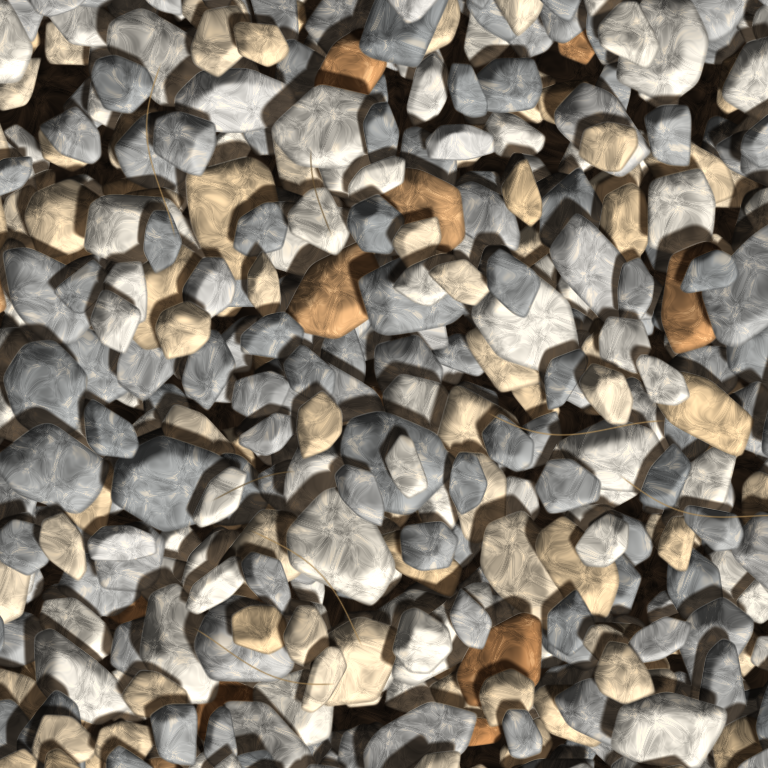
Reproduce this texture procedurally as a WebGL 1 fragment shader.

```glsl
precision highp float;
uniform vec2 u_resolution;

// Values to tune, lengths as shares of the canvas or of a cell
const float TAU = 6.2831853;
const float CELL_SMALL = 0.065;
const float CELL_STEP = 0.025;
const float JITTER = 0.6;
const float EDGE = 30.0;
const float GRAIN_SCALE = 60.0;
const float GRAIN_DEPTH = 0.17;
const float AMBIENT = 0.32;
const float SUN = 0.98;
const float STRAND_WIDTH = 0.0016;
const vec2 SHADOW_SHIFT = vec2(-0.12, 0.19);
const vec3 LIGHT = vec3(0.41, -0.60, 0.69);
const vec3 SHADOW_TINT = vec3(0.34, 0.30, 0.26);
const vec3 SOIL = vec3(0.30, 0.25, 0.20);
const vec3 SLATE = vec3(0.53, 0.54, 0.54);
const vec3 GREY = vec3(0.73, 0.72, 0.70);
const vec3 PALE = vec3(0.89, 0.86, 0.80);
const vec3 TAN = vec3(0.82, 0.71, 0.55);
const vec3 RUST = vec3(0.66, 0.45, 0.27);
const vec3 STRAW = vec3(0.62, 0.50, 0.32);

vec2 hash2(vec2 p) {
  return fract(sin(vec2(dot(p, vec2(127.1, 311.7)), dot(p, vec2(269.5, 183.3)))) * 43758.5);
}

mat2 rotation(float a) {
  return mat2(cos(a), -sin(a), sin(a), cos(a));
}

// Layered, warped sines for the mineral surface
float grain(vec2 p) {
  float sum = 0.0, amp = 0.5;
  for (int i = 0; i < 5; i++) {
    p = rotation(1.1) * p * 1.9 + sin(p.yx * 1.3);
    sum += amp * sin(p.x) * sin(p.y + 1.0);
    amp *= 0.72;
  }
  return sum;
}

// Signed distance to a chipped stone, with its blended facet normal
float stone(vec2 p, float seed, out vec3 normal) {
  vec2 shape = hash2(vec2(seed, 11.0));
  vec2 tilt = (hash2(vec2(seed, 23.0)) - 0.5) * 0.8;
  mat2 turn = rotation(shape.x * TAU);
  vec2 q = turn * p * vec2(0.86, mix(1.0, 1.6, shape.y));
  float crown = mix(0.07, 0.26, fract(shape.x * 7.0 + shape.y));
  vec3 facets = exp(-EDGE * (crown + dot(tilt, q))) * normalize(vec3(-tilt, 1.0));
  float sum = 0.0;
  for (int k = 0; k < 7; k++) {
    vec2 r = hash2(vec2(seed, float(k) + 31.0));
    float angle = TAU * (float(k) + 0.7 * r.x) / 7.0;
    vec2 dir = vec2(cos(angle), sin(angle));
    float weight = exp(EDGE * (dot(q, dir) - mix(0.42, 0.64, r.y)));
    float steep = mix(0.4, 1.3, fract(r.x * 13.0 + r.y));
    facets += weight * normalize(vec3(dir * steep, 1.0));
    sum += weight;
  }
  normal = normalize(facets);
  normal.xy = normal.xy * turn;
  return log(sum) / EDGE;
}

vec3 stoneColor(vec2 r) {
  vec3 c = mix(SLATE, GREY, r.y);
  c = mix(c, mix(GREY, PALE, 0.4 + 0.6 * r.y), step(0.45, r.x));
  c = mix(c, mix(TAN, PALE, 0.6 * r.y), step(0.72, r.x));
  return mix(c, mix(RUST, TAN, 0.5 * r.y), step(0.94, r.x));
}

void main() {
  vec2 uv = gl_FragCoord.xy / u_resolution.y;
  float pixel = 1.2 / u_resolution.y;
  vec3 color = SOIL * (1.0 + 0.6 * grain(uv * GRAIN_SCALE));
  float shadow = 1.0;

  // Heaps of stones, painted from bottom layer to top, row by row
  for (int layer = 0; layer < 4; layer++) {
    float level = float(layer);
    float cell = CELL_SMALL + CELL_STEP * mod(level, 3.0);
    float soft = pixel / cell;
    vec2 grid = uv / cell + level * vec2(17.37, 9.61);
    for (int row = 0; row < 3; row++) {
      for (int column = 0; column < 3; column++) {
        vec2 id = floor(grid) + vec2(float(column) - 1.0, 1.0 - float(row));
        vec2 pick = hash2(id + level * 37.0);
        vec2 p = grid - id - 0.5 - JITTER * (hash2(id + level * 37.0 + 5.3) - 0.5);
        if (pick.x > 1.0 - 0.2 * level || dot(p, p) > 1.6) continue;
        float seed = pick.y * 91.0;
        vec3 normal;
        float shadowEdge = stone(p - SHADOW_SHIFT, seed, normal);
        shadow = max(shadow, 1.0 - smoothstep(-2.0 * soft, 2.0 * soft, shadowEdge));
        float d = stone(p, seed, normal);
        float cover = 1.0 - smoothstep(-soft, soft, d);
        if (cover <= 0.0) continue;
        float speck = grain(uv * GRAIN_SCALE + seed);
        vec3 albedo = stoneColor(hash2(vec2(seed, 3.0)));
        albedo = mix(albedo, TAN, 0.25 * smoothstep(0.25, 0.8, speck));
        normal = normalize(normal + vec3(speck, -speck, 0.0) * GRAIN_DEPTH);
        float lit = AMBIENT + SUN * max(dot(normal, LIGHT), 0.0);
        lit *= 1.0 + 0.12 * speck;
        lit *= mix(1.0, 0.7, smoothstep(-0.06, 0.0, d));
        color = mix(color, albedo * lit, cover);
        shadow *= 1.0 - cover;
      }
    }
  }
  color *= mix(vec3(1.0), SHADOW_TINT, shadow);

  // A few dry stems
  for (int i = 0; i < 7; i++) {
    vec2 r = hash2(vec2(float(i), 71.0));
    vec2 q = rotation(r.x * TAU) * (uv - hash2(vec2(float(i), 47.0)));
    float bend = abs(q.y - 0.02 * sin(q.x * 18.0 + r.y * TAU));
    float stem = 1.0 - smoothstep(-pixel, pixel, bend - 0.5 * STRAND_WIDTH);
    stem *= smoothstep(0.0, 0.02, mix(0.05, 0.13, r.y) - abs(q.x));
    color = mix(color, STRAW * mix(0.6, 1.2, r.y), 0.8 * stem);
  }
  gl_FragColor = vec4(clamp(color, 0.0, 1.0), 1.0);
}
```
